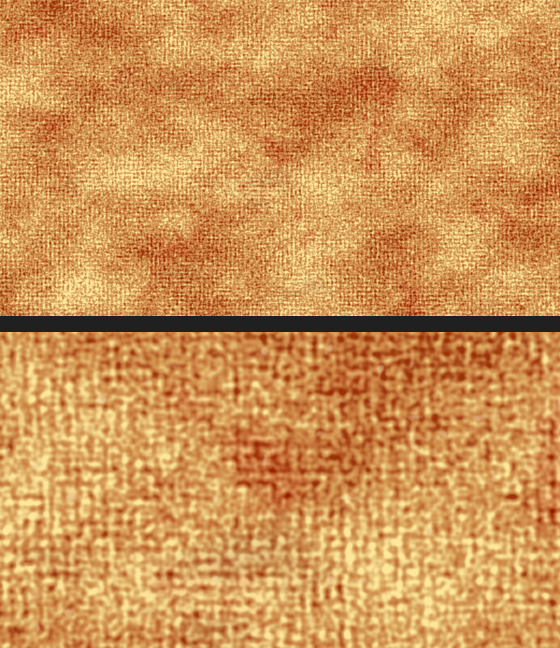
Top: the whole. Bottom: its middle third, enlarged.
Give the GLSL for this texture, as a Shadertoy shader.

```glsl
// Coarse woven canvas dyed in mottled ochre, orange and rust.

const float THREADS = 72.0;              // threads per canvas height
const float WOBBLE = 0.0042;             // sideways drift of the threads
const float WEAVE_DEPTH = 0.80;          // contrast of the thread grid
const float GRAIN_DEPTH = 4.3;           // contrast of the fibre grain
const float STAIN_DEPTH = 2.9;           // contrast of the dye patches
const vec2 STAIN_SCALE = vec2(2.9, 4.0); // patches are wider than tall
const float MEAN_TONE = 2.95;            // average position on the dye ramp
const vec3 TONE_STEP = vec3(0.05, 0.08, 0.07);
const vec3 RED_DYE = vec3(0.74, 0.31, 0.15);
const vec3 DULL_DYE = vec3(0.66, 0.39, 0.22);
const vec3 PALE_FIBRE = vec3(0.95, 0.84, 0.65);

const vec3 DYE[6] = vec3[6](
    vec3(0.68, 0.32, 0.13), vec3(0.75, 0.43, 0.21), vec3(0.80, 0.52, 0.27),
    vec3(0.83, 0.59, 0.33), vec3(0.87, 0.68, 0.40), vec3(0.92, 0.78, 0.50));

// Random unit gradient for a lattice cell
vec2 gradient(vec2 cell) {
    uvec2 q = uvec2(ivec2(cell)) * uvec2(1597u, 3813u);
    uint h = (q.x ^ q.y) * 747796u + 28913u;
    h = (h ^ (h >> 15)) * 73939133u;
    h ^= h >> 13;
    float angle = float(h & 65535u) * 6.28318 / 65536.0;
    return vec2(cos(angle), sin(angle));
}

float gradientNoise(vec2 p) {
    vec2 i = floor(p), f = p - i;
    vec2 u = f * f * f * (f * (f * 6.0 - 15.0) + 10.0);
    vec2 e = vec2(1.0, 0.0);
    float low = mix(dot(gradient(i), f),
                    dot(gradient(i + e.xy), f - e.xy), u.x);
    float high = mix(dot(gradient(i + e.yx), f - e.yx),
                     dot(gradient(i + e.xx), f - e.xx), u.x);
    return mix(low, high, u.y);
}

float fbm(vec2 p) {
    float sum = 0.0, amplitude = 1.0;
    for (int i = 0; i < 5; i++) {
        sum += amplitude * gradientNoise(p);
        p = mat2(1.6, 1.2, -1.2, 1.6) * p + 17.3;
        amplitude *= 0.68;
    }
    return sum;
}

// Two crossing sets of threads, each fading in and out across the cloth
float weave(vec2 p) {
    vec2 drift = vec2(gradientNoise(p * 24.0), gradientNoise(p * 24.0 + 40.0));
    vec2 phase = 6.28318 * THREADS * (p + WOBBLE * drift);
    float warp = 0.85 + 1.3 * gradientNoise(p * 8.0 + 11.0);
    float weft = 0.75 + 1.3 * gradientNoise(p * 8.0 + 73.0);
    float overUnder = 0.35 * cos(phase.x * 0.5) * cos(phase.y * 0.5);
    return warp * cos(phase.x) + weft * cos(phase.y) + overUnder;
}

// Short fibres lying along both thread directions, plus round grit
float grain(vec2 p) {
    float upright = gradientNoise(p * vec2(135.0, 62.0) + 5.0);
    float level = gradientNoise(p * vec2(62.0, 135.0) + 31.0);
    float grit = gradientNoise(p * 147.0 + 9.0);
    return 0.6 * (upright + level) + 0.85 * grit;
}

vec3 dyeRamp(float tone) {
    float t = clamp(tone, 0.0, 5.0);
    vec3 colour = DYE[0];
    for (int i = 1; i < 6; i++) {
        colour = mix(colour, DYE[i], clamp(t - float(i - 1), 0.0, 1.0));
    }
    return colour + TONE_STEP * clamp(tone - t, -1.5, 1.5);
}

void mainImage(out vec4 fragColor, in vec2 fragCoord) {
    vec2 p = fragCoord / iResolution.y;

    // Tone from dye patches and the relief of the cloth
    float relief = WEAVE_DEPTH * weave(p) + GRAIN_DEPTH * grain(p);
    float stain = fbm(p * STAIN_SCALE + 3.7);
    vec3 colour = dyeRamp(MEAN_TONE + STAIN_DEPTH * stain + relief);

    // Red blots and dull smudges keep the relief of the cloth
    float redBlot = smoothstep(0.25, 0.85, fbm(p * 4.5 + 51.0) - 0.4 * stain);
    float smudge = smoothstep(0.3, 0.9, fbm(p * vec2(3.0, 6.0) + 88.0));
    vec3 shade = TONE_STEP * relief;
    colour = mix(colour, RED_DYE + shade, 0.5 * redBlot);
    colour = mix(colour, DULL_DYE + shade, 0.35 * smudge);

    // Worn pale specks, gathered in loose groups
    float cluster = 0.12 * gradientNoise(p * 6.0 + 29.0);
    float speck = smoothstep(0.42, 0.6, gradientNoise(p * 58.0 + 63.0) + cluster);
    colour = mix(colour, PALE_FIBRE, 0.5 * speck);

    fragColor = vec4(clamp(colour, 0.0, 1.0), 1.0);
}
```
